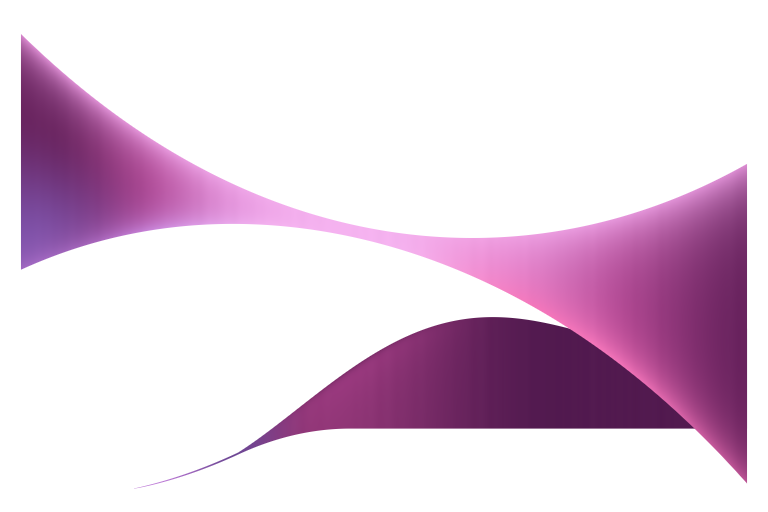
Reproduce this background procedurally as a WebGL 2 fragment shader.

```glsl
#version 300 es
precision highp float;

uniform vec2 u_resolution;
out vec4 fragColor;

#define LEFT 0.0273
#define RIGHT 0.9727
#define WAIST 0.456
#define TAIL_START 0.1745
#define HUMP_START 0.31
#define HUMP_END 0.742
#define FLAT_START 0.4557
#define FLOOR_Y 0.1629
#define RIM_LEFT 0.045
#define RIM_RIGHT 0.07
#define STRIPE_COUNT 90.0
#define STRIPE_DEPTH 0.012

const vec3 PALE = vec3(0.96, 0.70, 0.94);
const vec3 ORCHID = vec3(0.88, 0.53, 0.83);
const vec3 MAGENTA = vec3(0.67, 0.25, 0.55);
const vec3 PLUM = vec3(0.40, 0.13, 0.36);
const vec3 VIOLET = vec3(0.48, 0.31, 0.65);
const vec3 LILAC = vec3(0.74, 0.48, 0.84);
const vec3 PINK = vec3(0.96, 0.46, 0.73);
const vec3 AUBERGINE = vec3(0.32, 0.10, 0.31);

// Quartic through five equally spaced heights, t from 0 to 1
float quartic(float t, float a, vec4 h) {
    float s = 4.0 * t;
    vec4 d1 = h - vec4(a, h.xyz);
    vec3 d2 = d1.yzw - d1.xyz;
    vec2 d3 = d2.yz - d2.xy;
    float d4 = d3.y - d3.x;
    return a + s * (d1.x + (s - 1.0) / 2.0 * (d2.x
         + (s - 2.0) / 3.0 * (d3.x + (s - 3.0) / 4.0 * d4)));
}

// Smooth coverage of the region where f is positive
float cover(float f) {
    float width = length(vec2(dFdx(f), dFdy(f)));
    return clamp(0.5 + f / max(width, 1e-6), 0.0, 1.0);
}

// One-dimensional gradient noise
float slopeAt(float i) {
    return fract(sin(i * 127.1) * 437.58) * 2.0 - 1.0;
}

float gradientNoise(float x) {
    float i = floor(x), f = fract(x);
    float u = f * f * (3.0 - 2.0 * f);
    return mix(slopeAt(i) * f, slopeAt(i + 1.0) * (f - 1.0), u);
}

// Ribbon shade: pale waist, dark ends, lit rims
vec3 ribbonColor(float x, float above, float below) {
    bool isLeft = x < WAIST;
    float reach = isLeft ? 1.12 * (WAIST - x) / (WAIST - LEFT)
                         : (x - WAIST) / (RIGHT - WAIST);
    vec3 core = mix(PALE, ORCHID, smoothstep(0.0, 0.38, reach));
    core = mix(core, MAGENTA, smoothstep(0.3, 0.72, reach));
    core = mix(core, PLUM, smoothstep(0.6, 1.02, reach));

    float v = clamp(below / max(above + below, 1e-4), 0.0, 1.0);
    float leftEnd = 1.0 - smoothstep(LEFT, 0.2, x);
    core = mix(core, VIOLET, leftEnd * (1.0 - smoothstep(0.1, 0.7, v)));

    float rim = isLeft ? RIM_LEFT : RIM_RIGHT;
    float topGlow = exp(-max(above, 0.0) / rim);
    float lowGlow = exp(-max(below, 0.0) / (rim * 0.8));
    vec3 lowTint = isLeft ? mix(PALE, LILAC, smoothstep(0.2, 0.9, reach))
                          : mix(PALE, PINK, smoothstep(0.1, 0.5, reach));
    core = mix(core, mix(PALE, ORCHID, reach * 0.6), topGlow * 0.9);
    return mix(core, lowTint, lowGlow * (1.0 - 0.4 * smoothstep(0.6, 1.0, reach)));
}

// Hump shade: violet tail, magenta shoulder, dark right side
vec3 humpColor(float x, float above) {
    vec3 c = mix(LILAC, VIOLET * 0.9, smoothstep(0.2, 0.31, x));
    c = mix(c, MAGENTA * 0.83, smoothstep(0.3, 0.41, x));
    c = mix(c, AUBERGINE, smoothstep(0.42, 0.73, x));
    float shoulder = smoothstep(0.33, 0.46, x) * (1.0 - smoothstep(0.46, 0.66, x));
    c = mix(c, MAGENTA, 0.6 * shoulder * exp(-max(above, 0.0) / 0.07));
    return mix(c, PLUM * 0.8, 0.5 * shoulder * exp(-max(above, 0.0) / 0.007));
}

void main() {
    vec2 p = gl_FragCoord.xy / u_resolution;
    float t = (p.x - LEFT) / (RIGHT - LEFT);
    float sides = cover(p.x - LEFT) * cover(RIGHT - p.x);
    float stripe = STRIPE_DEPTH * gradientNoise(p.x * STRIPE_COUNT);

    // Ribbon edges
    float above = quartic(t, 0.9337, vec4(0.6702, 0.5493, 0.5512, 0.680)) - p.y;
    float below = p.y - quartic(t, 0.4732, vec4(0.5610, 0.5220, 0.3629, 0.0556));

    // Hump with its thin curved tail
    float k = clamp((p.x - TAIL_START) / (HUMP_START - TAIL_START), 0.0, 1.0);
    float h = clamp((p.x - HUMP_START) / (HUMP_END - HUMP_START), 0.0, 1.0);
    float q = clamp((FLAT_START - p.x) / (FLAT_START - HUMP_START), 0.0, 1.0);
    float tailTop = 0.0459 + k * (0.0449 + 0.0253 * k);
    bool inTail = p.x < HUMP_START;
    float humpTop = inTail ? tailTop
                  : quartic(h, 0.1161, vec4(0.2371, 0.3405, 0.3805, 0.3580));
    float humpLow = inTail ? tailTop - 0.0039 * sqrt(k) : FLOOR_Y - 0.0507 * q * q;
    float hump = cover(humpTop - p.y) * cover(p.y - humpLow)
               * cover(p.x - TAIL_START) * sides;

    // Layers, back to front
    vec3 color = mix(vec3(1.0), humpColor(p.x, humpTop - p.y) + stripe, hump);
    float ribbon = cover(above) * cover(below) * sides;
    color = mix(color, ribbonColor(p.x, above, below) + stripe, ribbon);
    fragColor = vec4(color, 1.0);
}
```
